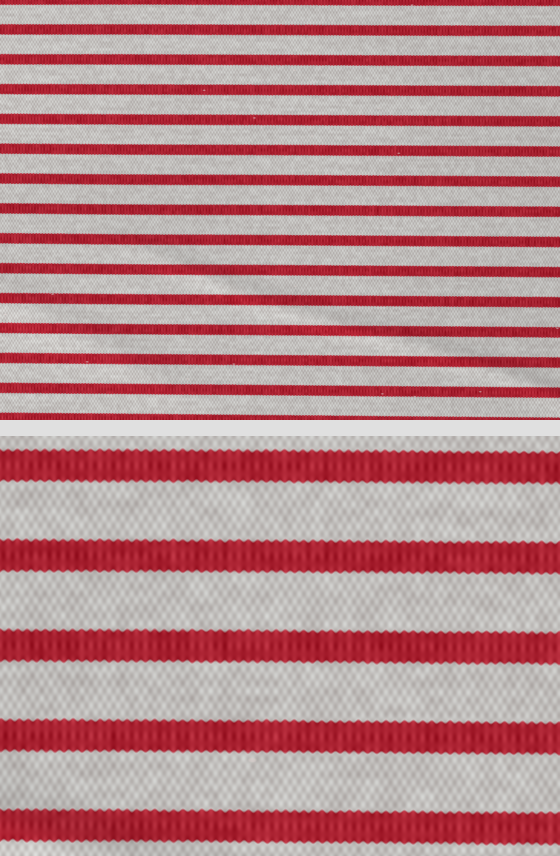
Top, the full canvas; bottom, a detail of the centre.
This texture is drawn by a WebGL 2 fragment shader. Its source:

```glsl
#version 300 es
precision highp float;
// Woven cotton with narrow red stripes on pale grey, slightly fanned and tilted.
// Stripes repeat along a warped vertical coordinate; a staggered knot pattern
// gives the weave, and two soft diagonal creases light the cloth.

uniform vec2 u_resolution;
out vec4 fragColor;

const float PI = 3.14159265;

float hash(vec2 p) {
    vec3 q = fract(vec3(p.xyx) * 0.1031);
    q += dot(q, q.yzx + 33.33);
    return fract((q.x + q.y) * q.z);
}

float noise(vec2 p) {
    vec2 i = floor(p), f = fract(p);
    f = f * f * (3.0 - 2.0 * f);
    return mix(mix(hash(i), hash(i + vec2(1, 0)), f.x),
               mix(hash(i + vec2(0, 1)), hash(i + vec2(1, 1)), f.x), f.y);
}

// Stripe number as a continuous value: whole numbers lie on stripe centres.
float stripeCoord(vec2 p) {
    float t = p.x * 0.75;
    float sag = 0.0012 * (noise(p * vec2(3.0, 2.0)) - 0.5);
    return (p.y + sag - mix(-0.0017, 0.002, t)) / mix(0.0712, 0.0718, t);
}

// Fold profile: shade on the upper side of the line, light on the lower side.
float crease(float d, float width) {
    float s = d / width;
    return s * exp(0.5 - 0.5 * s * s);
}

// Sparse pale slubs, one possible per grid cell.
float slubs(vec2 p, float px) {
    vec2 g = p * 26.0, id = floor(g);
    vec2 centre = 0.2 + 0.6 * vec2(hash(id + 7.0), hash(id + 19.0));
    float d = length((fract(g) - centre) * vec2(0.7, 1.2)) / 26.0;
    float present = step(0.965, hash(id + 41.0));
    return present * (1.0 - smoothstep(0.0015 - px * 0.5, 0.0025 + px * 0.5, d));
}

void main() {
    float px = 1.0 / u_resolution.y;
    vec2 p = gl_FragCoord.xy * px;
    p.y = 1.0 - p.y;    // measured downward from the top edge

    // Weave: vertical ribs crossed by twelve rows per stripe period
    float stripe = stripeCoord(p);
    float ribs = p.x / 0.0073 + 0.35 * noise(p * 9.0);
    float rows = stripe * 12.0;
    float rib = cos(2.0 * PI * ribs);
    float knot = rib * cos(PI * rows);
    float threadTone = noise(vec2(ribs * 0.9, rows * 0.8)) - 0.5;
    float rowTone = noise(vec2(ribs * 0.08, rows * 1.1 + 50.0)) - 0.5;
    float ribTone = noise(vec2(ribs * 1.1, rows * 0.06 + 90.0)) - 0.5;

    // Stripe mask with edges toothed by the ribs
    float distanceToCentre = abs(stripe - floor(stripe + 0.5));
    float halfWidth = 0.172 + 0.013 * rib + 0.012 * threadTone;
    float soft = 0.012 + 0.5 * px / 0.0715;
    float red = 1.0 - smoothstep(halfWidth - soft, halfWidth + soft, distanceToCentre);

    // Thread colours
    float cottonTone = 0.5 + 0.42 * knot + 0.5 * threadTone + 0.25 * rowTone;
    vec3 cotton = mix(vec3(0.69, 0.67, 0.66), vec3(0.81, 0.81, 0.80), cottonTone);
    float dyeTone = 0.5 + 0.32 * rib + 0.2 * knot + 0.55 * threadTone + 0.3 * ribTone;
    vec3 dyed = mix(vec3(0.60, 0.075, 0.135), vec3(0.72, 0.18, 0.24), dyeTone);
    vec3 color = mix(cotton, dyed, red);

    // Small pale flecks
    color = mix(color, vec3(0.85, 0.80, 0.79), 0.55 * slubs(p, px));

    // Long crease through the lower half and a shorter one at lower left
    float bend = 0.012 * sin(p.x * 7.0);
    float longFold = crease(p.y - 0.485 - 0.345 * p.x + bend, 0.022)
                   * smoothstep(0.15, 0.5, p.x);
    float shortFold = crease(p.y - 0.70 - 0.52 * p.x, 0.045)
                    * (1.0 - smoothstep(0.3, 0.6, p.x));
    float light = 1.0 + 0.055 * longFold + 0.04 * shortFold;
    light += 0.035 * (noise(p * vec2(2.5, 4.0) + 3.0) - 0.5);
    light += 0.02 - 0.03 * p.x;

    fragColor = vec4(clamp(color * light, 0.0, 1.0), 1.0);
}
```
